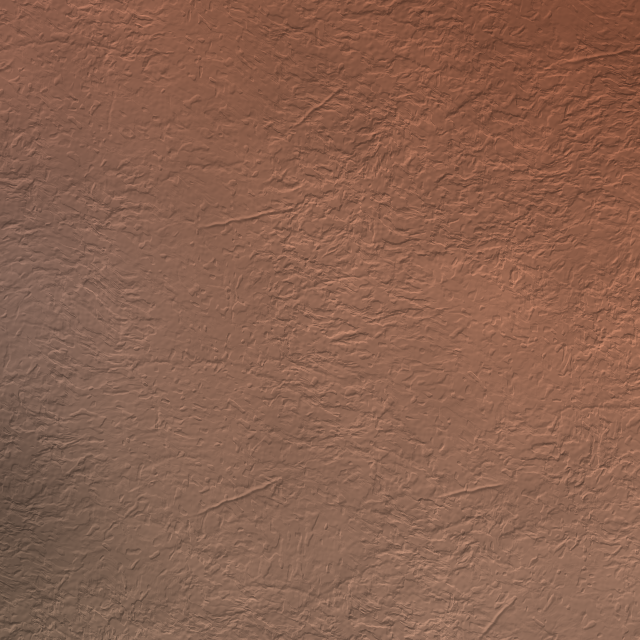
Write a Shadertoy shader that draws this texture.

```glsl
// Hand-trowelled terracotta plaster under low raking light
float hash(vec2 p) {
    return fract(sin(dot(p, vec2(127.1, 311.7))) * 43758.5453);
}

float noise(vec2 p) {
    vec2 i = floor(p), f = fract(p);
    f = f * f * (3.0 - 2.0 * f);
    return mix(mix(hash(i), hash(i + vec2(1, 0)), f.x),
               mix(hash(i + vec2(0, 1)), hash(i + vec2(1, 1)), f.x), f.y);
}

mat2 rotate(float a) {
    return mat2(cos(a), -sin(a), sin(a), cos(a));
}

float fbm(vec2 p) {
    float sum = 0.0, amp = 0.5;
    for (int i = 0; i < 4; i++) {
        sum += amp * noise(p);
        p = rotate(0.6) * p * 2.03 + 17.3;
        amp *= 0.5;
    }
    return sum / 0.9375;
}

// Scattered trowel edges: a thin broken lip along a ragged, curved plate
float trowelEdges(vec2 p, float scale, float seed) {
    vec2 q = p * scale, cell = floor(q);
    float ragged = (fbm(p * 45.0 + seed) - 0.5) * 0.024 * scale;
    float broken = smoothstep(0.3, 0.6, noise(p * 32.0 + seed));
    float width = 0.0035 * scale;
    float h = 0.0;
    for (int j = -1; j <= 1; j++)
    for (int i = -1; i <= 1; i++) {
        vec2 id = cell + vec2(i, j);
        float r = hash(id + seed);
        vec2 centre = id + vec2(hash(id + seed + 3.1), hash(id + seed + 7.7));
        vec2 d = rotate(-0.4 + (r - 0.5) * 1.5) * (q - centre);
        float y = d.y + 0.35 * d.x * d.x + ragged;
        float fade = smoothstep(0.95, 0.35, length(d)) * (0.3 + 0.7 * hash(id + seed + 5.3));
        float plate = smoothstep(width, -width, y) * exp(5.0 * min(y, 0.0));
        float lip = exp(-y * y / (width * width)) * (0.25 + 0.75 * broken);
        h += fade * (0.25 * plate + 0.6 * lip);
    }
    return h;
}

// Sparse straight gouges, mostly rising to the right
float scratches(vec2 p) {
    vec2 q = p * 5.0, cell = floor(q);
    float h = 0.0;
    for (int j = -1; j <= 1; j++)
    for (int i = -1; i <= 1; i++) {
        vec2 id = cell + vec2(i, j);
        vec2 centre = id + vec2(hash(id + 43.0), hash(id + 47.0));
        vec2 d = rotate(0.5 + (hash(id + 41.0) - 0.5) * 0.8) * (q - centre);
        float reach = 0.15 + 0.4 * hash(id + 53.0);
        float y = d.y + (noise(p * 80.0) - 0.5) * 0.02;
        h -= step(0.7, hash(id + 59.0)) * smoothstep(reach, reach * 0.5, abs(d.x)) * exp(-y * y / 0.00016);
    }
    return h;
}

float surfaceHeight(vec2 p) {
    vec2 warp = vec2(fbm(p * 4.0 + 9.0), fbm(p * 4.0 + 31.0)) - 0.5;
    vec2 jitter = vec2(fbm(p * 50.0 + 5.0), fbm(p * 50.0 + 27.0)) - 0.5;
    float rough = smoothstep(0.34, 0.62, fbm(p * 6.0 + 2.0));
    vec2 flow = rotate(-0.25) * (p + 0.12 * warp + 0.012 * jitter);

    // Torn crumbs in rough patches, small pits and pimples everywhere
    float crumbs = smoothstep(0.40, 0.66, fbm(flow * vec2(48.0, 76.0)));
    float pimples = smoothstep(0.72, 0.95, noise(flow * 105.0 + 13.0));
    float pits = smoothstep(0.74, 0.95, noise(rotate(1.0) * flow * 90.0 + 37.0));
    float h = crumbs * (0.09 + 0.38 * rough) + 0.22 * pimples - 0.25 * pits;

    // Combed drag lines
    float combed = smoothstep(0.48, 0.68, fbm(p * 4.0 + 71.0));
    h += 0.14 * combed * noise(rotate(0.2) * (p + 0.2 * warp) * vec2(12.0, 140.0));

    // Plate edges, gouges and sand
    h += 0.5 * trowelEdges(p, 4.0, 11.0) + 0.4 * trowelEdges(p, 8.0, 83.0);
    h += 0.4 * scratches(p);
    h += (0.09 + 0.09 * rough) * noise(rotate(0.7) * (p + 0.006 * jitter) * 185.0);
    return h;
}

vec3 column(vec3 low, vec3 middle, vec3 high, float y) {
    return mix(mix(low, middle, smoothstep(0.0, 0.6, y)), high, smoothstep(0.5, 1.0, y));
}

void mainImage(out vec4 fragColor, in vec2 fragCoord) {
    vec2 uv = fragCoord / iResolution.xy;
    vec2 p = fragCoord / iResolution.y;

    // Broad colour drift: grey-brown lower left, red-brown upper right
    vec3 left = column(vec3(0.46, 0.37, 0.31), vec3(0.50, 0.385, 0.335), vec3(0.54, 0.365, 0.295), uv.y);
    vec3 centre = column(vec3(0.55, 0.42, 0.35), vec3(0.555, 0.395, 0.32), vec3(0.53, 0.345, 0.265), uv.y);
    vec3 right = column(vec3(0.58, 0.435, 0.36), vec3(0.595, 0.395, 0.305), vec3(0.49, 0.295, 0.215), uv.y);
    vec3 colour = mix(left, centre, smoothstep(0.0, 0.45, uv.x));
    colour = mix(colour, right, smoothstep(0.4, 1.0, uv.x));
    vec2 corner = uv - vec2(0.0, 0.2);
    colour *= 1.0 - 0.16 * exp(-dot(corner, corner) * 60.0);
    colour *= 0.92 + 0.16 * fbm(p * 9.0 + 50.0);

    // Raking light from below right: shade by the slope along its direction
    vec2 toLight = 0.0011 * normalize(vec2(0.45, -0.9));
    float slope = surfaceHeight(p - toLight) - surfaceHeight(p + toLight);
    float shade = 1.35 * slope / (1.0 + 1.8 * abs(slope));
    fragColor = vec4(colour * (1.0 + shade), 1.0);
}
```
